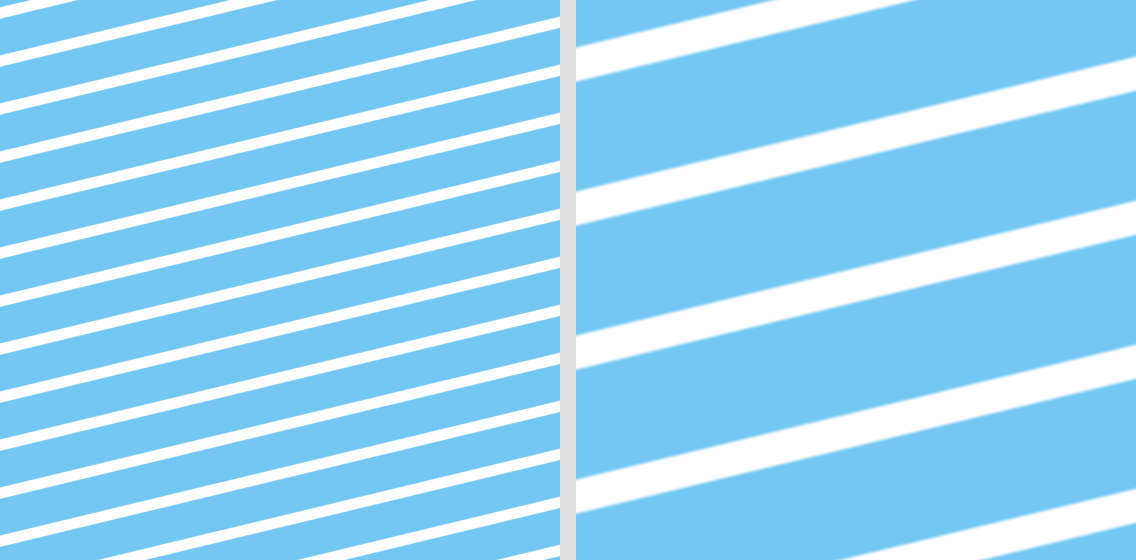
Left, the full canvas; right, a detail of the centre.
Reproduce this pattern procedurally as a three.js fragment shader.

```glsl
varying vec2 vUv;

const vec3 SKY_BLUE = vec3(0.45, 0.78, 0.95);
const vec3 WHITE = vec3(1.0);
const float SLOPE = 0.2409;         // rise per unit across
const float SPACING = 0.08574;      // vertical gap between stripe centres
const float STRIPE_HEIGHT = 0.0203; // vertical thickness of a stripe
const float FIRST_CENTRE = 0.0335;  // height of the lowest centre at the left edge
const float SOFTNESS = 0.0016;      // half width of the smoothed edge

// Vertical distance to the nearest stripe centre line
float stripeDistance(vec2 p) {
  float height = p.y - SLOPE * p.x - FIRST_CENTRE;
  return abs(fract(height / SPACING + 0.5) - 0.5) * SPACING;
}

void main() {
  float edge = stripeDistance(vUv) - 0.5 * STRIPE_HEIGHT;
  float stripe = 1.0 - smoothstep(-SOFTNESS, SOFTNESS, edge);
  gl_FragColor = vec4(mix(SKY_BLUE, WHITE, stripe), 1.0);
}
```
